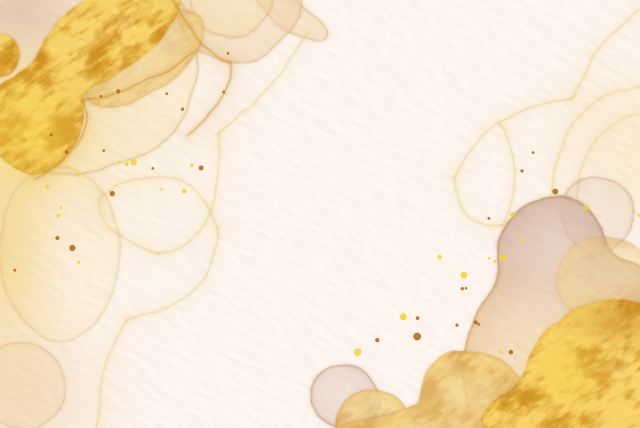
Write a Shadertoy shader that draws this background.

```glsl
// Gold and mauve alcohol-ink washes in two opposite corners of cream paper.
// Washes are warped ovals with pooled rims, filaments are chained quadratic
// curves, and speckles are scattered by hash along two diagonal bands.

float hash(vec2 p) { return fract(sin(dot(p, vec2(127.1, 311.7))) * 43758.5); }

float noise(vec2 p) {
  vec2 i = floor(p), f = fract(p);
  f = f * f * (3. - 2. * f);
  return mix(mix(hash(i), hash(i + vec2(1, 0)), f.x),
             mix(hash(i + vec2(0, 1)), hash(i + 1.), f.x), f.y);
}

float fbm(vec2 p) {
  float sum = 0., amp = .5;
  for (int i = 0; i < 5; i++) {
    sum += amp * noise(p);
    p = mat2(1.6, 1.2, -1.2, 1.6) * p + 7.3;
    amp *= .5;
  }
  return sum;
}

vec2 turn(vec2 p, float a) {
  return vec2(cos(a) * p.x + sin(a) * p.y, cos(a) * p.y - sin(a) * p.x);
}

// Approximate distance to a tilted oval: xy is its centre, zw its radii
float oval(vec2 p, vec4 o, float tilt) {
  vec2 q = turn(p - o.xy, tilt) + 1e-5;
  float k = length(q / o.zw);
  return k * (k - 1.) / length(q / (o.zw * o.zw));
}

float blend(float a, float b) {
  float k = .06, h = max(k - abs(a - b), 0.);
  return min(a, b) - h * h / (4. * k);
}

// Ink line from the pen through control xy to zw, with a faint bleed
float stroke(vec2 p, inout vec2 pen, vec4 to) {
  float d = 9.;
  vec2 start = pen;
  for (int i = 1; i <= 12; i++) {
    float t = float(i) / 12.;
    vec2 next = mix(mix(start, to.xy, t), mix(to.xy, to.zw, t), t);
    vec2 e = next - pen, q = p - pen;
    d = min(d, length(q - e * clamp(dot(q, e) / dot(e, e), 0., 1.)));
    pen = next;
  }
  return .5 * exp(-d / .0025) + .13 * exp(-d / .018);
}

void tint(inout vec3 col, vec2 p, vec4 spot, vec3 ink, float amount) {
  vec2 q = (p - spot.xy) / spot.zw;
  col = mix(col, ink, amount * exp(-dot(q, q)));
}

// Transparent fill, denser towards the edge, with a dark drying line
void wash(inout vec3 col, float d, vec3 ink, float fill, float rim) {
  float pool = mix(.55, 1., exp(min(d, 0.) * 14.));
  col = mix(col, ink, smoothstep(.003, -.003, d) * min(fill * pool, 1.));
  col = mix(col, ink * vec3(.86, .76, .6), rim * exp(-abs(d) / .0028));
}

void speckles(inout vec3 col, vec2 p, vec4 band, float seed) {
  for (int i = 0; i < 26; i++) {
    vec2 id = vec2(i, seed);
    vec2 c = mix(band.xy, band.zw, hash(id)) + .26 * (vec2(hash(id + 31.), hash(id + 57.)) - .5);
    float d = length(p - c) - mix(.003, .0095, pow(hash(id + 83.), 2.5));
    vec3 ink = mix(vec3(.95, .82, .25), vec3(.68, .4, .08), step(.5, hash(id + 11.)));
    col = mix(col, ink, .85 * smoothstep(.0015, -.0015, d));
  }
}

void mainImage(out vec4 fragColor, in vec2 fragCoord) {
  vec2 uv = fragCoord / iResolution.xy * vec2(1.5, 1), pen;
  vec2 p = uv + .035 * (vec2(fbm(uv * 7.), fbm(uv * 7. + 40.)) - .48);
  float grain = .6 * fbm(uv * 13.) + .4 * fbm(turn(uv, .6) * vec2(35, 90));
  vec3 gold = mix(vec3(.81, .57, .14), vec3(.97, .83, .42), smoothstep(.3, .62, grain));
  vec3 honey = vec3(.95, .84, .56), sand = vec3(.93, .81, .63), mauve = vec3(.84, .72, .65);
  vec3 lemon = vec3(.97, .83, .3), umber = vec3(.79, .55, .17), leaf = mix(gold, sand, .5);
  vec3 col = vec3(.992, .957, .932);

  // Fine filaments: left chain, right chain, two right arcs
  pen = vec2(.723, .922);
  float s = stroke(p, pen, vec4(.672, .824, .512, .688));
  s += stroke(p, pen, vec4(.535, .438, .371, .404));
  s += stroke(p, pen, vec4(.22, .457, .244, .54));
  s += stroke(p, pen, vec4(.443, .652, .512, .463));
  s += stroke(p, pen, vec4(.512, .297, .303, .248));
  s += stroke(p, pen, vec4(.244, .16, .225, 0));
  pen = vec2(1.5, .98);
  s += stroke(p, pen, vec4(1.4, .89, 1.348, .766));
  s += stroke(p, pen, vec4(1.139, .748, 1.064, .59));
  s += stroke(p, pen, vec4(1.07, .463, 1.18, .475));
  s += stroke(p, pen, vec4(1.235, .59, 1.18, .715));
  pen = vec2(1.5, .8);
  s += stroke(p, pen, vec4(1.32, .766, 1.29, .53));
  pen = vec2(1.5, .73);
  s += stroke(p, pen, vec4(1.35, .69, 1.35, .53));
  col = mix(col, vec3(.92, .81, .53), min(s, .8));

  // Left: pale veils
  tint(col, p, vec4(.08, .77, .28, .3), honey, .55);
  tint(col, p, vec4(0, .43, .11, .28), honey, .8);
  tint(col, p, vec4(.05, .08, .17, .15), sand, .5);
  wash(col, oval(p, vec4(.185, .855, .278, .258), 0.), honey, .2, .45);
  wash(col, oval(p, vec4(.14, .41, .146, .205), 0.), honey, .18, .3);
  wash(col, oval(p, vec4(.05, .1, .105, .1), -.3), sand, .3, .35);
  wash(col, oval(p, vec4(.68, .965, .105, .036), -.6), sand, .5, .4);
  wash(col, oval(p, vec4(.56, .99, .15, .125), .2), sand, .55, .4);
  wash(col, oval(p, vec4(.54, 1.01, .1, .09), .5), honey, .3, .4);

  // Left: gold body and its folds
  tint(col, p, vec4(.04, .98, .14, .1), mauve, .6);
  wash(col, oval(p, vec4(.332, .863, .165, .08), .6), leaf, .8, .4);
  float body = oval(p, vec4(.25, .925, .19, .1), .6);
  wash(col, blend(body, oval(p, vec4(.08, .72, .11, .12), 0.)), gold, 1.45, .2);
  wash(col, oval(p, vec4(0, .875, .042, .047), 0.), gold, 1.2, .4);
  tint(col, p, vec4(.07, .69, .1, .1), lemon, .55);
  pen = vec2(.4, 1);
  s = stroke(p, pen, vec4(.47, .88, .531, .863));
  s += stroke(p, pen, vec4(.54, .76, .44, .69));
  pen = vec2(.453, .883);
  s += stroke(p, pen, vec4(.346, .787, .186, .762));
  s += stroke(p, pen, vec4(.234, .658, .088, .59));
  col = mix(col, umber, min(s, .6));

  // Right: mauve veil
  tint(col, p, vec4(1.47, .64, .14, .17), honey, .3);
  wash(col, oval(p, vec4(1.4, .5, .085, .088), 0.), mauve, .25, .4);
  float veil = oval(p, vec4(1.3, .414, .127, .125), 0.);
  veil = blend(veil, oval(p, vec4(1.367, .14, .283, .273), 0.));
  wash(col, veil, mix(sand, mauve, smoothstep(.15, .48, p.y)), .95, .75);
  wash(col, oval(p, vec4(1.42, .35, .12, .1), .2), leaf, .5, .2);

  // Right: gold pools along the bottom
  wash(col, oval(p, vec4(.81, .07, .078, .075), 0.), mauve, .45, .6);
  wash(col, oval(p, vec4(.87, 0, .088, .085), 0.), leaf, .9, .5);
  float pool = oval(p, vec4(1.11, .08, .125, .1), -.3);
  wash(col, blend(pool, oval(p, vec4(1.2, -.02, .42, .07), 0.)), leaf, 1.2, .4);
  float mound = oval(p, vec4(1.42, .14, .19, .15), .25);
  wash(col, blend(mound, oval(p, vec4(1.27, .02, .14, .08), 0.)), gold, 1.5, .35);
  tint(col, p, vec4(1.45, .25, .1, .045), umber, .5);
  tint(col, p, vec4(1.33, .13, .08, .08), lemon, .5);

  speckles(col, uv, vec4(.07, .46, .49, .76), 3.);
  speckles(col, uv, vec4(.92, .1, 1.38, .62), 8.);

  // Slanted relief of the paper
  vec2 fibre = turn(uv, -.4) * vec2(32, 95);
  col *= 1. + .022 * (noise(fibre) - noise(fibre + vec2(.3, .7)));
  fragColor = vec4(clamp(col, 0., 1.), 1);
}
```
